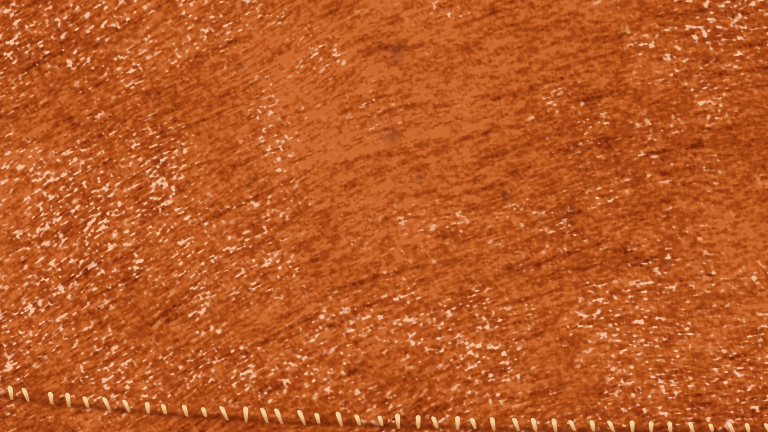
A Shadertoy shader for this texture:

```glsl
float hash(vec2 p) {
    vec3 q = fract(p.xyx * vec3(0.1031, 0.1030, 0.0973));
    q += dot(q, q.yzx + 33.33);
    return fract((q.x + q.y) * q.z);
}

float noise(vec2 p) {
    vec2 cell = floor(p), f = fract(p);
    f = f * f * (3.0 - 2.0 * f);
    return mix(mix(hash(cell), hash(cell + vec2(1, 0)), f.x),
               mix(hash(cell + vec2(0, 1)), hash(cell + vec2(1, 1)), f.x), f.y);
}

float fbm(vec2 p) {
    float sum = 0.0, weight = 0.53;
    for (int i = 0; i < 4; i++) {
        sum += weight * noise(p);
        p = mat2(1.6, 1.2, -1.2, 1.6) * p + 17.3;
        weight *= 0.5;
    }
    return sum;
}

// Coordinates running along and across the curved hide grain
vec2 grainSpace(vec2 p) {
    float bend = 0.62 * p.x - 0.13 * p.x * p.x;
    float wobble = 0.05 * noise(p * 3.5 + 4.0) + 0.008 * noise(p * 13.0);
    return vec2(p.x + 0.4 * p.y, p.y - bend + wobble);
}

vec3 leatherColor(float tone) {
    vec3 color = mix(vec3(0.46, 0.15, 0.03), vec3(0.65, 0.27, 0.08), smoothstep(0.02, 0.36, tone));
    color = mix(color, vec3(0.73, 0.34, 0.11), smoothstep(0.36, 0.52, tone));
    return mix(color, vec3(0.81, 0.42, 0.19), smoothstep(0.50, 0.72, tone));
}

// Small dark scars scattered over the upper half
float scars(vec2 p) {
    float shade = 0.0;
    for (float i = 0.0; i < 9.0; i++) {
        vec2 center = vec2(0.2 + 1.2 * hash(vec2(i, 3.0)), 0.5 + 0.47 * hash(vec2(i, 8.0)));
        vec2 d = p - center + 0.02 * (noise(p * 70.0 + i) - 0.5);
        float size = 0.009 + 0.014 * hash(vec2(i, 5.0));
        shade += exp(-dot(d, d) / (size * size)) * (0.35 + 0.65 * noise(p * 90.0));
    }
    return min(shade, 1.0);
}

// Patches of shine: dense at the left, looser below and at the right
float shineMask(vec2 p) {
    vec2 d = (p - vec2(0.12, 0.40)) * vec2(2.6, 3.0);
    float left = exp(-dot(d, d));
    float corner = exp(-3.5 * length((p - vec2(0.08, 0.88)) * vec2(1.0, 1.5)));
    float low = smoothstep(0.6, 0.2, p.y) * smoothstep(0.3, 0.9, p.x);
    float right = smoothstep(1.2, 1.7, p.x);
    float region = 0.20 + 0.30 * left + 0.22 * corner + 0.15 * low + 0.12 * right;
    return region + 0.9 * (fbm(p * 8.0 + 9.0) - 0.5);
}

// Cream overcast stitches on a dark seam; alpha in w
vec4 seam(vec2 p) {
    float y = p.y - 0.09 * exp(-1.6 * p.x);
    float id = floor(p.x / 0.045);
    float size = (0.5 + 0.7 * hash(vec2(id, 2.0))) * mix(1.0, 0.7, smoothstep(0.8, 1.6, p.x));
    float lean = 0.5 * hash(vec2(id, 7.0));
    vec2 d = vec2((fract(p.x / 0.045) - 0.5) * 0.045 + lean * y, y - 0.003);
    d.x += 0.014 * (hash(vec2(id, 6.0)) - 0.5);
    d.y -= clamp(d.y, -0.012 * size, 0.012 * size);
    float width = 0.002 + 0.0025 * smoothstep(-0.015, 0.015, y);
    float stitch = 1.0 - smoothstep(width, width + 0.004, length(d));
    float groove = 0.7 * exp(-pow((y + 0.007) / 0.007, 2.0)) * (0.5 + 0.5 * noise(p * 70.0));
    vec3 thread = mix(vec3(0.78, 0.50, 0.26), vec3(0.96, 0.82, 0.60), smoothstep(-0.015, 0.012, y));
    return vec4(mix(vec3(0.36, 0.11, 0.02), thread, stitch), max(stitch, groove));
}

void mainImage(out vec4 fragColor, in vec2 fragCoord) {
    vec2 p = fragCoord / iResolution.y;
    vec2 g = grainSpace(p);

    // Hair streaks, pores and gentle mottling
    float coarse = noise(g * vec2(24.0, 110.0));
    float fine = noise(g * vec2(75.0, 190.0) + 31.0);
    float pores = noise(mat2(0.77, -0.64, 0.64, 0.77) * p * vec2(190.0, 150.0));
    float tone = 0.53 + 0.36 * (fbm(p * vec2(3.0, 4.5) + 2.0) - 0.5)
        + 0.26 * (coarse - 0.5) + 0.38 * (fine - 0.5) + 0.30 * (pores - 0.5);

    // Thin dark creases and one raised wrinkle
    float crease = noise(g * vec2(9.0, 75.0) + 50.0);
    tone -= 0.16 * smoothstep(0.66, 0.9, crease);
    float wrinkle = p.y - 0.60 - 0.12 * smoothstep(0.55, 1.25, p.x) - 0.02 * noise(p * 12.0);
    float span = smoothstep(0.5, 0.75, p.x) * smoothstep(1.3, 1.05, p.x);
    tone += span * (0.14 * exp(-pow(wrinkle / 0.010, 2.0)) - 0.12 * exp(-pow((wrinkle + 0.022) / 0.012, 2.0)));

    // Light falls off to the lower corners
    vec2 fromLight = p - vec2(0.85, 0.7);
    tone += 0.14 * exp(-2.0 * dot(fromLight, fromLight)) - 0.06;
    tone -= 0.06 * smoothstep(0.25, 0.0, p.y);
    vec3 color = leatherColor(tone);
    color = mix(color, vec3(0.36, 0.11, 0.04), 0.55 * scars(p));

    // Soft sheen and small sharp glints broken up by the grain
    float mask = shineMask(p);
    float glint = 0.5 * noise(g * vec2(80.0, 150.0) + 70.0) + 0.25 * fine + 0.25 * pores;
    float sheen = smoothstep(0.42, 0.80, glint) * smoothstep(0.15, 0.65, mask);
    color = mix(color, vec3(0.82, 0.51, 0.35), 0.75 * sheen);
    float spark = smoothstep(0.63, 0.80, glint + 0.22 * (mask - 0.35)) * smoothstep(0.12, 0.45, mask);
    color = mix(color, vec3(0.97, 0.78, 0.65), 0.9 * spark);

    vec4 stitching = seam(p);
    color = mix(color, stitching.rgb, stitching.a);
    fragColor = vec4(color, 1.0);
}
```
